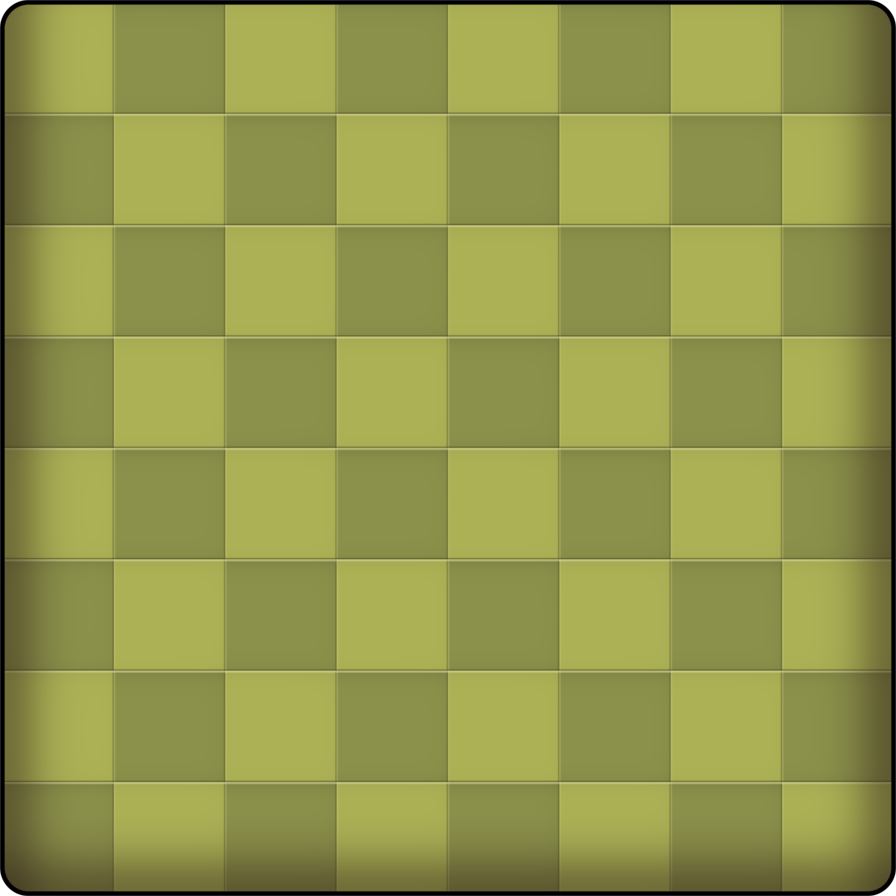
A three.js fragment shader for this pattern:

```glsl
// An eight by eight board of olive tiles in a thin black rounded frame.
// Tiles alternate by the sign of a sine product; bevels follow the signed
// distance to the nearest joint, and brown shading gathers at three sides.

varying vec2 vUv;

const float PI = 3.14159265;
const float TILE_PITCH = 0.1243;
const float SOFT = 0.0010;
const float CORNER_RADIUS = 0.032;
const float FRAME_WIDTH = 0.0052;
const float GLINT_WIDTH = 0.0026;
const float GROOVE_WIDTH = 0.0020;
const float BEVEL_FADE = 0.008;
const float SIDE_FADE = 0.042;
const float BOTTOM_FADE = 0.045;
const float VIGNETTE = 0.46;

const vec3 DARK_TILE = vec3(0.545, 0.565, 0.290);
const vec3 LIGHT_TILE = vec3(0.675, 0.695, 0.335);
const vec3 GLINT = vec3(0.86, 0.87, 0.64);
const vec3 GROOVE = vec3(0.27, 0.28, 0.10);
const vec3 EDGE_BROWN = vec3(0.18, 0.13, 0.09);
const vec3 FRAME = vec3(0.0);
const vec3 OUTSIDE = vec3(1.0);

float roundedBox(vec2 p, vec2 halfSize, float radius) {
  vec2 q = abs(p) - halfSize + radius;
  return length(max(q, 0.0)) + min(max(q.x, q.y), 0.0) - radius;
}

// Thin line on the positive side of a joint, fading over its width.
float edgeLine(float d, float width) {
  return smoothstep(-SOFT, SOFT, d) * (1.0 - smoothstep(0.3 * width, 1.3 * width, d));
}

// Broad soft shading on the positive side of a joint.
float edgeFade(float d) {
  return smoothstep(-SOFT, SOFT, d) * exp(-max(d, 0.0) / BEVEL_FADE);
}

vec3 tiles(vec2 p) {
  vec2 cell = p / TILE_PITCH;
  vec2 parity = clamp(sin(PI * cell) * TILE_PITCH / (PI * SOFT), -1.0, 1.0);
  float light = 0.5 - 0.5 * parity.x * parity.y;
  vec3 color = mix(DARK_TILE, LIGHT_TILE, light);

  // Positive joint distances lie to the right of and above each joint.
  vec2 joint = (fract(cell + 0.5) - 0.5) * TILE_PITCH;

  // Soft shade inside the tile, stronger on the dark ones.
  float fade = edgeFade(-joint.y) + 0.45 * edgeFade(joint.y) + 0.35 * edgeFade(-joint.x);
  color *= 1.0 - mix(0.10, 0.05, light) * fade;

  // Bright top and left rims, dark bottom and right rims.
  color = mix(color, GROOVE, 0.36 * edgeLine(-joint.x, GROOVE_WIDTH));
  color = mix(color, GLINT, 0.24 * edgeLine(joint.x, GROOVE_WIDTH));
  color = mix(color, GROOVE, 0.50 * edgeLine(joint.y, GROOVE_WIDTH));
  return mix(color, GLINT, 0.62 * edgeLine(-joint.y, GLINT_WIDTH));
}

// Brown shading from the left, right and bottom sides.
float vignette(vec2 uv) {
  float side = max(min(uv.x, 1.0 - uv.x) - FRAME_WIDTH, 0.0) / SIDE_FADE;
  float bottom = max(uv.y - FRAME_WIDTH, 0.0) / BOTTOM_FADE;
  float clearSide = 1.0 - VIGNETTE * exp(-side * side);
  float clearBottom = 1.0 - VIGNETTE * exp(-bottom * bottom);
  return 1.0 - clearSide * clearBottom;
}

void main() {
  vec2 p = vUv - 0.5;
  vec3 color = mix(tiles(p), EDGE_BROWN, vignette(vUv));

  // Rounded frame over the board.
  float d = roundedBox(p, vec2(0.5), CORNER_RADIUS);
  color = mix(color, FRAME, smoothstep(-SOFT, SOFT, d + FRAME_WIDTH));
  color = mix(color, OUTSIDE, smoothstep(-SOFT, SOFT, d));

  gl_FragColor = vec4(color, 1.0);
}
```
